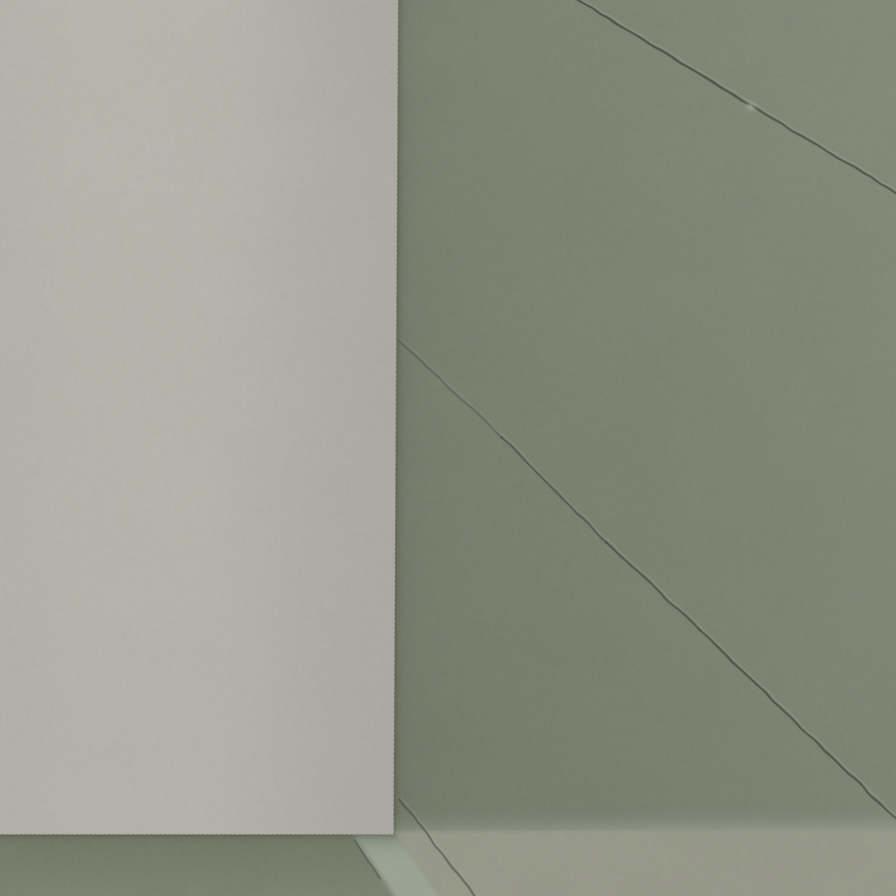
Give the GLSL for this background, as a Shadertoy shader.

```glsl
// A pale hanging panel before a grey-green wall with slanted cracks and a lit ledge.

const vec3 PANEL_LIGHT = vec3(0.718, 0.718, 0.686);
const vec3 PANEL_SHADE = vec3(0.655, 0.655, 0.625);
const vec3 WALL_LIGHT = vec3(0.520, 0.540, 0.475);
const vec3 WALL_SHADE = vec3(0.440, 0.462, 0.395);
const vec3 LEDGE_LIGHT = vec3(0.675, 0.715, 0.665);
const vec3 LEDGE_DIM = vec3(0.600, 0.640, 0.580);
const vec3 BEVEL = vec3(0.590, 0.595, 0.535);
const vec3 CRACK_DARK = vec3(0.270, 0.300, 0.245);
const vec3 CRACK_GLINT = vec3(0.640, 0.670, 0.610);

const vec2 PANEL_CORNER = vec2(0.439, 0.069);
const float PANEL_LEAN = 0.0055;
const float TOOTH_PITCH = 0.0052;
const float TOOTH_DEPTH = 0.0012;
const float CRACK_WIDTH = 0.0012;
const float GRAIN = 0.010;

float hash(vec2 p) {
    vec3 q = fract(vec3(p.xyx) * 0.1031);
    q += dot(q, q.yzx + 33.33);
    return fract((q.x + q.y) * q.z);
}

float noise(vec2 p) {
    vec2 i = floor(p), f = fract(p);
    f = f * f * (3.0 - 2.0 * f);
    return mix(mix(hash(i), hash(i + vec2(1, 0)), f.x),
               mix(hash(i + vec2(0, 1)), hash(i + vec2(1, 1)), f.x), f.y);
}

// Soft step from 0 to 1 as the signed distance d grows past zero.
float edge(float d, float blur) {
    return smoothstep(-blur, blur, d);
}

// Signed distance to the line a-b, positive on its right-hand side.
float sideOf(vec2 p, vec2 a, vec2 b) {
    vec2 t = normalize(b - a);
    return dot(p - a, vec2(t.y, -t.x));
}

float segment(vec2 p, vec2 a, vec2 b) {
    vec2 d = b - a;
    float h = clamp(dot(p - a, d) / dot(d, d), 0.0, 1.0);
    return length(p - a - h * d);
}

float stroke(vec2 p, vec2 a, vec2 b, float blur) {
    return 1.0 - smoothstep(CRACK_WIDTH - blur, CRACK_WIDTH + blur, segment(p, a, b));
}

// Dark crack with a faint glint along its upper side.
vec3 crack(vec3 base, vec2 p, vec2 a, vec2 b, float strength, float blur) {
    vec2 q = p + 0.0016 * (noise(p * 70.0) - 0.5);
    float glint = stroke(q - vec2(0.0016, 0.0022), a, b, blur);
    base = mix(base, CRACK_GLINT, 0.30 * strength * glint);
    return mix(base, CRACK_DARK, strength * stroke(q, a, b, blur));
}

vec3 wall(vec2 p, float blur) {
    float light = 0.22 + 0.75 * (p.x - 0.44) + 0.36 * p.y;
    vec3 col = mix(WALL_SHADE, WALL_LIGHT, clamp(light, 0.0, 1.05));
    col *= 1.0 - 0.035 * exp(-max(p.x - 0.44, 0.0) * 35.0);

    // Upper crack, then the long one that bends gently downward
    col = crack(col, p, vec2(0.643, 1.002), vec2(0.840, 0.881), 0.85, blur);
    col = crack(col, p, vec2(0.840, 0.881), vec2(1.003, 0.783), 0.80, blur);
    col = mix(col, CRACK_GLINT, 0.7 * exp(-pow(length(p - vec2(0.838, 0.881)) / 0.005, 2.0)));
    col = crack(col, p, vec2(0.445, 0.620), vec2(0.560, 0.512), 0.40, blur);
    col = crack(col, p, vec2(0.560, 0.512), vec2(0.677, 0.395), 0.65, blur);
    col = crack(col, p, vec2(0.677, 0.395), vec2(0.781, 0.297), 0.75, blur);
    return crack(col, p, vec2(0.781, 0.297), vec2(1.003, 0.083), 0.80, blur);
}

vec3 ledge(vec3 base, vec2 p, float blur) {
    // Glow across the foot of the wall
    vec3 glow = mix(LEDGE_DIM, LEDGE_LIGHT, smoothstep(0.45, 0.85, p.x));
    vec3 col = mix(base, glow, 1.0 - smoothstep(0.038, 0.100, p.y));

    // Bevel and shaded underside to the left of the corner
    float bevel = edge(-sideOf(p, vec2(0.489, 0.0), vec2(0.440, 0.069)), 0.003 + blur);
    col = mix(BEVEL, col, 1.0 - edge(0.072 - p.y, 0.004) * (1.0 - bevel));
    vec3 under = mix(WALL_SHADE, WALL_LIGHT, 0.60 - 7.0 * p.y);
    float underside = edge(sideOf(p, vec2(0.440, 0.0), vec2(0.394, 0.069)), 0.004 + blur);
    col = mix(col, under, (1.0 - underside) * edge(0.072 - p.y, blur));

    col = crack(col, p, vec2(0.446, 0.108), vec2(0.532, -0.002), 0.60, blur);
    return crack(col, p, vec2(0.396, 0.062), vec2(0.424, 0.020), 0.50, blur);
}

vec3 panel(vec2 p) {
    float shade = 0.12 + 0.55 * smoothstep(0.20, 0.44, p.x) + 0.22 * (1.0 - p.y);
    shade += 0.18 * smoothstep(0.75, 1.0, p.y) * smoothstep(0.25, 0.44, p.x);
    shade += 0.12 * (1.0 - smoothstep(0.0, 0.10, p.x));
    return mix(PANEL_LIGHT, PANEL_SHADE, shade);
}

void mainImage(out vec4 fragColor, in vec2 fragCoord) {
    vec2 p = fragCoord / iResolution.xy;
    float blur = 1.0 / iResolution.y;

    vec3 col = ledge(wall(p, blur), p, blur);

    // Panel with finely toothed edges and a thin contact shadow
    vec2 teeth = TOOTH_DEPTH * abs(fract(p.yx / TOOTH_PITCH) - 0.5);
    float right = PANEL_CORNER.x + PANEL_LEAN * (p.y - PANEL_CORNER.y) - p.x + teeth.x;
    float bottom = p.y - PANEL_CORNER.y + teeth.y;
    float inside = min(right, bottom);
    col *= 1.0 - 0.20 * exp(-max(-inside, 0.0) * 280.0);
    col = mix(col, panel(p), edge(inside, blur));

    // Fine paper grain and broad mottling
    col += GRAIN * (noise(p * 260.0) - 0.5) + 0.006 * (noise(p * 18.0) - 0.5);
    fragColor = vec4(clamp(col, 0.0, 1.0), 1.0);
}
```
